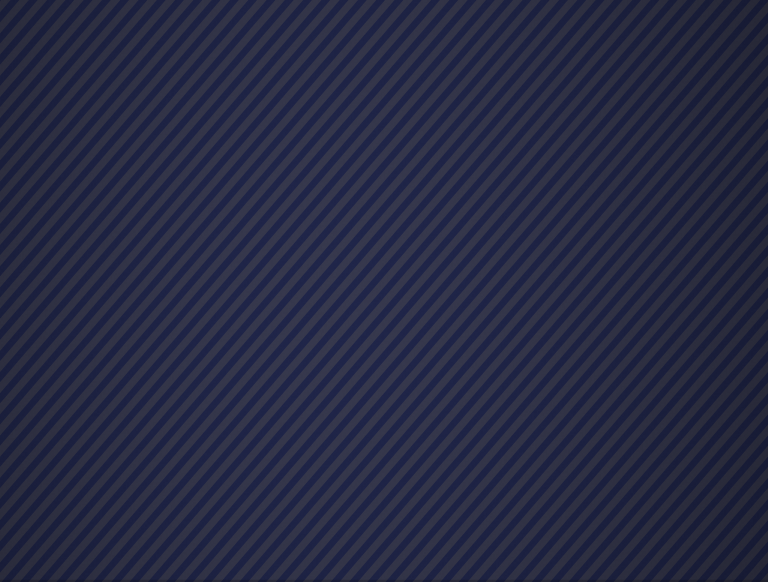
Give the GLSL for this pattern, as a WebGL 1 fragment shader.

```glsl
precision mediump float;
uniform vec2 u_resolution;

const vec2 REPEATS = vec2(42.0, 27.5);      // stripes across and down
const float PHASE = 0.82;                   // blue stripe centre at the top left
const float BLUE_WIDTH = 0.48;              // share of one repeat
const float EDGE_SOFTNESS = 0.04;
const vec3 GREY = vec3(0.213, 0.220, 0.302);
const vec3 BLUE = vec3(0.124, 0.146, 0.287);
const vec2 LIGHT_CENTRE = vec2(0.44, 0.50);
const vec2 LIGHT_FALLOFF = vec2(0.78, 0.42);
const float VIGNETTE = 0.95;
const float GRAIN = 0.006;
const vec2 GRAIN_CELLS = vec2(512.0, 388.0);
const float BOTTOM_EDGE = 0.004;
const float BOTTOM_SHADE = 0.82;

float hash(vec2 p) {
  p = fract(p * vec2(0.1031, 0.1137));
  p += dot(p, p.yx + 33.33);
  return fract((p.x + p.y) * p.x * 7.13);
}

// Coverage of the blue diagonal stripes, 0 to 1
float stripeMask(vec2 uv) {
  float phase = dot(vec2(uv.x, 1.0 - uv.y), REPEATS) - PHASE;
  float fromCentre = abs(fract(phase + 0.5) - 0.5);
  float pixel = length(REPEATS / u_resolution);
  float soft = max(EDGE_SOFTNESS, 0.6 * pixel);
  return 1.0 - smoothstep(-soft, soft, fromCentre - 0.5 * BLUE_WIDTH);
}

// Broad light, weakest towards the right edge and the corners
float lighting(vec2 uv) {
  vec2 offset = (uv - LIGHT_CENTRE) * LIGHT_FALLOFF;
  return 1.0 - VIGNETTE * dot(offset, offset) / (0.5 + dot(offset, offset));
}

void main() {
  vec2 uv = gl_FragCoord.xy / u_resolution;
  vec3 colour = mix(GREY, BLUE, stripeMask(uv));
  colour *= lighting(uv);

  // Fine grain and a thin shaded lower edge
  colour += GRAIN * (hash(floor(uv * GRAIN_CELLS)) - 0.5);
  float edgePixel = 0.5 / u_resolution.y;
  float lower = smoothstep(BOTTOM_EDGE - edgePixel, BOTTOM_EDGE + edgePixel, uv.y);
  colour *= mix(BOTTOM_SHADE, 1.0, lower);

  gl_FragColor = vec4(colour, 1.0);
}
```
